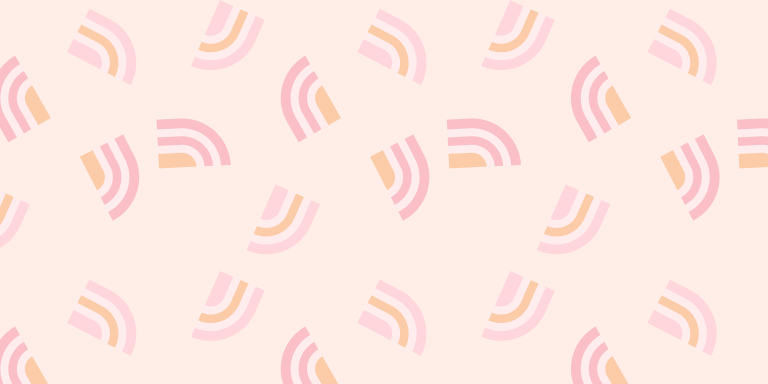
Give the GLSL for this pattern, as a Shadertoy shader.

```glsl
// Scattered half-rainbows on a blush ground, six to a tile that repeats both ways.
// Each is a quarter disc with a straight run, cut into bands by one distance.
// Units: the canvas is 384 high, with y running down from the top.

const vec3 BLUSH = vec3(1.0, 0.93, 0.905);
const vec3 GAP = vec3(1.0, 0.925, 0.93);
const vec3 ROSE = vec3(0.98, 0.75, 0.78);
const vec3 PINK = vec3(1.0, 0.84, 0.86);
const vec3 PEACH = vec3(0.99, 0.80, 0.66);

// Inner corner (x, y) and turn in degrees; the first three are rose, the rest pink
const vec3 RAINBOWS[6] = vec3[6](
    vec3(159.0, 168.4, -2.8),
    vec3(341.0, 118.0, 240.2),
    vec3(79.8, 156.8, 62.7),
    vec3(67.0, 52.0, 27.5),
    vec3(220.0, 0.2, 113.8),
    vec3(275.5, 184.4, 113.8));

// Antialiased coverage of the side where d is negative
float inside(float d, float pixel) {
    return clamp(0.5 - d / pixel, 0.0, 1.0);
}

// Coverage of the band between two radii
float band(float r, float inner, float outer, float pixel) {
    return inside(abs(r - 0.5 * (inner + outer)) - 0.5 * (outer - inner), pixel);
}

// Offset from a point to its nearest repeat
vec2 wrap(vec2 d, vec2 tile) {
    return d - tile * floor(d / tile + 0.5);
}

vec3 paintRainbow(vec3 ground, vec2 q, vec3 core, vec3 middle, vec3 rim, float pixel) {
    // Bands run straight for 23 units, then turn around the arc
    float r = length(vec2(max(q.x - 23.0, 0.0), q.y));
    float shape = inside(-q.x, pixel) * inside(-q.y, pixel) * inside(r - 48.8, pixel);

    vec3 color = mix(GAP, core, inside(r - 14.5, pixel));
    color = mix(color, middle, band(r, 22.5, 31.0, pixel));
    color = mix(color, rim, inside(39.0 - r, pixel));
    return mix(ground, color, shape);
}

void mainImage(out vec4 fragColor, in vec2 fragCoord) {
    float pixel = 384.0 / iResolution.y;
    vec2 p = vec2(fragCoord.x, iResolution.y - fragCoord.y) * pixel;
    vec2 tile = vec2(290.2, 270.8);

    vec3 color = BLUSH;
    for (int i = 0; i < 6; i++) {
        vec2 d = wrap(p - RAINBOWS[i].xy, tile);
        float turn = radians(RAINBOWS[i].z);
        vec2 along = vec2(cos(turn), sin(turn));
        vec2 q = vec2(dot(d, along), dot(d, vec2(along.y, -along.x)));

        bool rosy = i < 3;
        color = paintRainbow(color, q,
            rosy ? PEACH : PINK,
            rosy ? ROSE : PEACH,
            rosy ? ROSE : PINK, pixel);
    }
    fragColor = vec4(color, 1.0);
}
```
